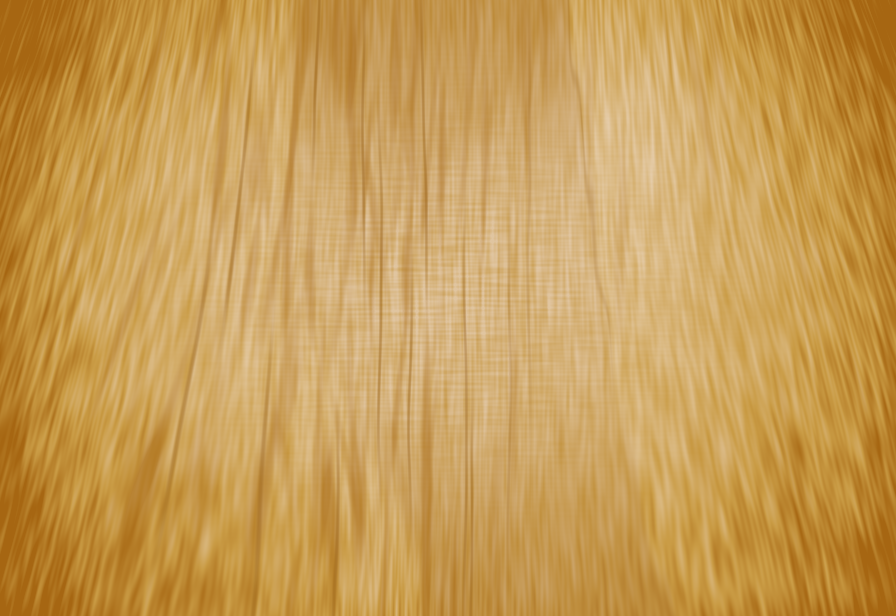
A Shadertoy shader for this texture:

```glsl
// Warm varnished wood planks: fanning grain, dark streaks and a pale woven sheen in the middle
#define GLOW_CENTER vec2(0.5, 0.53)
#define GLOW_FALLOFF 2.45
#define FAN 0.5
#define FINE_GRAIN 0.40
#define STREAK_DEPTH 0.55
#define SEAM_DEPTH 0.42
#define SEAM_COUNT 13
#define WEAVE_DEPTH 0.27
#define DARK_WOOD vec3(0.65, 0.40, 0.07)
#define GOLD_WOOD vec3(0.79, 0.61, 0.27)
#define PALE_WOOD vec3(0.87, 0.75, 0.56)
#define PLANK_TINT vec3(0.67, 0.46, 0.19)

float hash(float n) { return fract(sin(n * 91.7) * 4375.85); }

vec2 gradientAt(vec2 cell) {
    float a = 6.2832 * fract(sin(dot(cell, vec2(127.1, 311.7))) * 4375.85);
    return vec2(cos(a), sin(a));
}

float gradientNoise(vec2 p) {
    vec2 i = floor(p), f = fract(p);
    vec2 u = f * f * f * (f * (f * 6.0 - 15.0) + 10.0);
    vec2 e = vec2(1.0, 0.0);
    float low = mix(dot(gradientAt(i), f), dot(gradientAt(i + e), f - e), u.x);
    float high = mix(dot(gradientAt(i + e.yx), f - e.yx),
                     dot(gradientAt(i + 1.0), f - 1.0), u.x);
    return mix(low, high, u.y);
}

// Horizontal grain coordinate; fibres spread apart toward the lower sides
float grainCoord(vec2 uv) {
    float d = uv.x - 0.5;
    float fan = FAN * smoothstep(0.05, 0.4, abs(d));
    float wobble = 0.004 * gradientNoise(vec2(uv.x * 7.0, uv.y * 4.0));
    return d / (1.0 + fan * (1.0 - uv.y)) + wobble;
}

// Slender dark lens shapes along the grain, leaning by a given slope
float streak(float g, float y, float lean, float density) {
    float n = gradientNoise(vec2((g + lean * y) * density, y * 2.7 + lean * 40.0));
    return smoothstep(0.12, 0.5, n);
}

// Long, nearly straight cracks, each with its own height range
float seams(float g, float y) {
    float sum = 0.0;
    for (int i = 0; i < SEAM_COUNT; i++) {
        float k = float(i);
        float x = -0.235 + 0.027 * k + 0.018 * (hash(k + 1.0) - 0.5);
        x += 0.006 * gradientNoise(vec2(k * 5.3, y * 2.5));
        float middle = mix(0.1, 0.95, hash(k + 7.0));
        float reach = mix(0.25, 0.5, hash(k + 13.0));
        float span = 1.0 - smoothstep(0.3 * reach, reach, abs(y - middle));
        sum += span * (1.0 - smoothstep(0.0003, 0.0025, abs(g - x)));
    }
    return min(sum, 1.0);
}

float spot(vec2 uv, vec2 center, vec2 size) {
    vec2 d = (uv - center) / size;
    return exp(-dot(d, d));
}

void mainImage(out vec4 fragColor, in vec2 fragCoord) {
    vec2 uv = fragCoord / iResolution.xy;
    float g = grainCoord(uv);
    float down = 1.0 - uv.y;

    // Broad light: pale middle, golden ring, brown sides
    vec2 fromGlow = (uv - GLOW_CENTER) * vec2(1.0, 0.80);
    float r2 = dot(fromGlow, fromGlow);
    float light = 0.99 - GLOW_FALLOFF * r2;
    light += 0.15 * spot(uv, vec2(0.71, 0.86), vec2(0.08, 0.25));
    light += 0.08 * spot(uv, vec2(0.22, 0.75), vec2(0.08, 0.28));
    light -= 0.15 * spot(uv, vec2(0.06, 0.92), vec2(0.09, 0.16));
    light -= 0.14 * spot(uv, vec2(0.97, 0.92), vec2(0.08, 0.2));
    light -= 0.16 * spot(uv, vec2(0.0, 0.5), vec2(0.05, 0.5));
    light -= 0.12 * spot(uv, vec2(1.0, 0.4), vec2(0.05, 0.4));
    light += 0.10 * gradientNoise(vec2(g * 18.0, uv.y * 1.8 + 5.0));

    // Short fibres in two sizes
    float fibre = 0.75 * gradientNoise(vec2(g * 165.0, uv.y * 9.0));
    fibre += gradientNoise(vec2(g * 290.0 + 17.0, uv.y * 13.0));
    light += FINE_GRAIN * fibre * mix(0.6, 1.0, smoothstep(0.02, 0.2, r2));

    // Crossed threads fading away from the middle
    float weave = gradientNoise(vec2(uv.x * 19.0, uv.y * 195.0));
    weave += gradientNoise(vec2(uv.x * 270.0, uv.y * 10.0 + 40.0));
    light += WEAVE_DEPTH * weave * exp(-r2 / 0.045);

    light = clamp(light, 0.0, 1.2);
    vec3 color = light < 0.5 ? mix(DARK_WOOD, GOLD_WOOD, light * 2.0)
                             : mix(GOLD_WOOD, PALE_WOOD, light * 2.0 - 1.0);

    // Browner middle plank, deepest at the top and bottom
    float ragged = 0.012 * gradientNoise(vec2(uv.x * 60.0, uv.y * 5.0));
    float right = 0.635 + 0.07 * down + 0.05 * pow(down, 4.0) + ragged;
    float left = mix(0.47, 0.325, smoothstep(0.0, 0.6, uv.y)) + ragged;
    float plank = smoothstep(left - 0.012, left + 0.02, uv.x)
                * (1.0 - smoothstep(right - 0.005, right + 0.008, uv.x));
    float ends = smoothstep(0.1, 0.5, abs(uv.y - 0.5));
    color = mix(color, PLANK_TINT, plank * mix(0.10, 0.36, ends));

    // Streaks are strong on the left; crossed leans form chevrons near the plank
    float leftSide = 1.0 - smoothstep(0.42, 0.65, uv.x);
    float streaks = streak(g, uv.y, 0.0, 62.0) * mix(0.3, 0.8, leftSide);
    streaks += 0.6 * streak(g, uv.y, -0.05, 75.0) * leftSide;
    float chevrons = streak(g, uv.y, 0.11, 55.0) + streak(g, uv.y, -0.11, 55.0);
    streaks += 0.7 * chevrons * spot(uv, vec2(0.37, 0.52), vec2(0.11, 0.32));
    color = mix(color, DARK_WOOD, STREAK_DEPTH * min(streaks, 1.0));

    // Cracks and the shaded right edge of the plank
    float crack = seams(g, uv.y) * mix(1.0, 0.45, smoothstep(0.5, 0.6, uv.x));
    float edge = 1.0 - smoothstep(0.0, 0.003, abs(uv.x - right));
    crack = max(crack, 0.5 * edge * smoothstep(0.3, 0.6, uv.y));
    color = mix(color, DARK_WOOD * 0.9, SEAM_DEPTH * crack);

    fragColor = vec4(clamp(color, 0.0, 1.0), 1.0);
}
```
